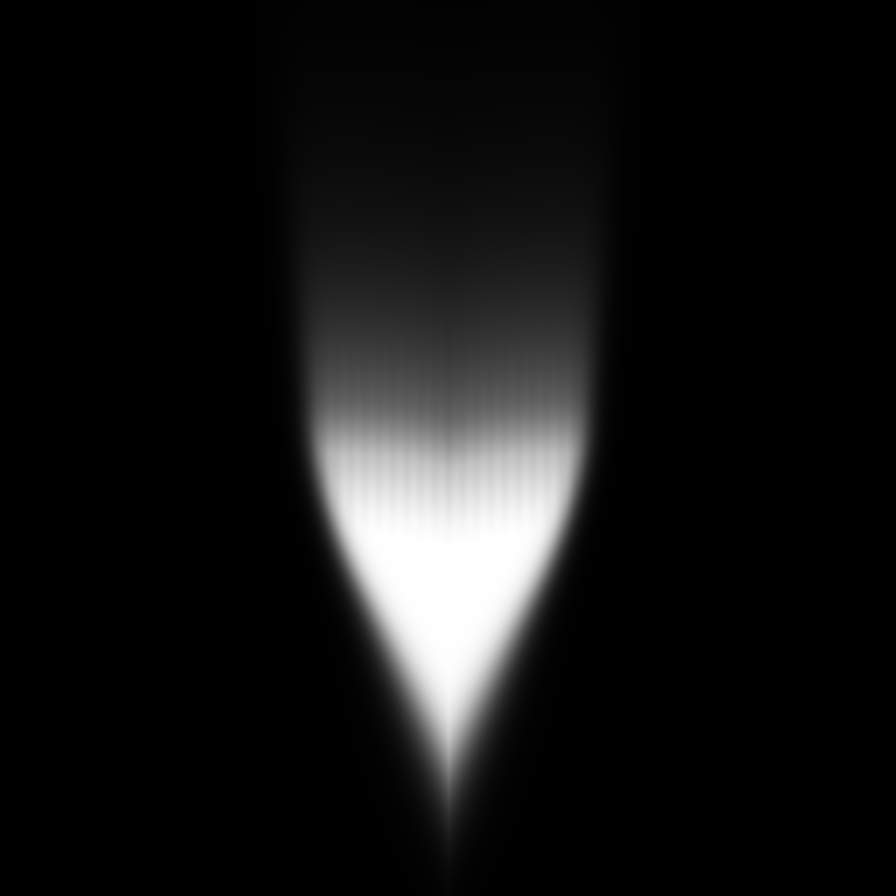
Give the GLSL for this background, as a Shadertoy shader.

```glsl
#define CENTER_X 0.501
#define CONE_TIP 0.14
#define CONE_SLOPE 0.487
#define PLUME_WIDTH 0.107
#define PLUME_SPREAD 0.09
#define SHOULDER_BLEND 0.04
#define TAIL_DECAY 8.2
#define NOTCH_DEPTH 0.018
#define STREAK_COUNT 64.0
#define STREAK_STRENGTH 0.015

float smoothMin(float a, float b, float k) {
    float h = max(k - abs(a - b), 0.0) / k;
    return min(a, b) - 0.25 * k * h * h;
}

// Half width: a straight cone that bends into a slowly widening plume
float flameHalfWidth(float y) {
    float cone = CONE_SLOPE * (y - CONE_TIP);
    float plume = PLUME_WIDTH + PLUME_SPREAD * y;
    return smoothMin(cone, plume, SHOULDER_BLEND);
}

// Softer near the tip and in the fading plume
float edgeSoftness(float y) {
    float tipBlur = 1.0 - smoothstep(0.05, 0.45, y);
    return 0.007 + 0.01 * tipBlur + 0.012 * max(y - 0.5, 0.0);
}

// Solid white core below an exponentially fading tail
float verticalGlow(float y) {
    float tail = min(0.38 * exp(-TAIL_DECAY * (y - 0.536)), 0.62);
    float core = 1.0 - smoothstep(0.38, 0.54, y);
    return mix(tail, 1.0, core);
}

void mainImage(out vec4 fragColor, in vec2 fragCoord) {
    vec2 uv = fragCoord / iResolution.xy;
    float x = abs(uv.x - CENTER_X);

    // Soft silhouette with a cusp on the axis
    float edge = (x - flameHalfWidth(uv.y)) / edgeSoftness(uv.y);
    float silhouette = 1.0 / (1.0 + exp(clamp(edge, -30.0, 30.0)));

    // The core reaches higher away from the axis
    float lift = NOTCH_DEPTH * (1.0 - exp(-x / 0.05));
    float glow = verticalGlow(uv.y - lift);

    // Faint vertical streaks where the core dissolves
    float streakZone = smoothstep(0.38, 0.46, uv.y) * (1.0 - smoothstep(0.55, 0.72, uv.y));
    float streaks = 1.0 - STREAK_STRENGTH * streakZone * cos(6.28318 * STREAK_COUNT * x);

    fragColor = vec4(vec3(clamp(silhouette * glow * streaks, 0.0, 1.0)), 1.0);
}
```
